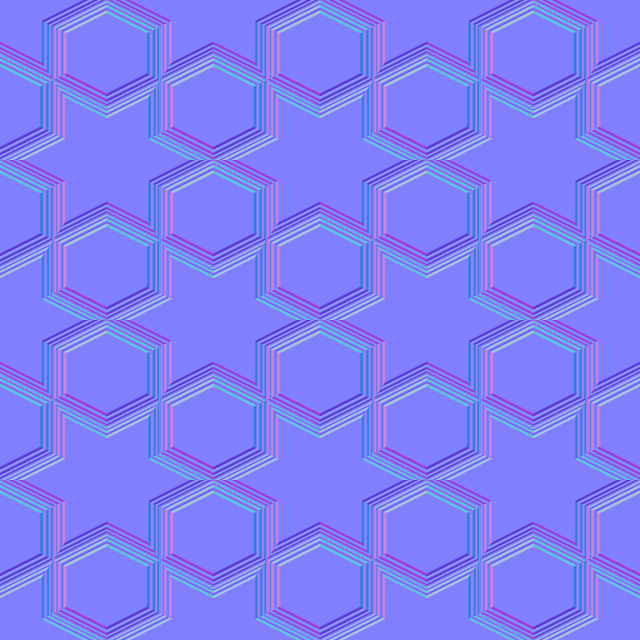
Write a Shadertoy shader that draws this texture map.

```glsl
// Stretched hexagon metric: 1.0 on an outline with half width and half height 1
float hexRadius(vec2 p) {
    p = abs(p);
    return max(p.x, p.y + 0.5 * p.x);
}

// Unit normal of the hexagon side that faces p
vec2 hexSideNormal(vec2 p) {
    vec2 a = abs(p);
    vec2 n = a.x > a.y + 0.5 * a.x ? vec2(1.0, 0.0) : normalize(vec2(0.5, 1.0));
    return n * vec2(p.x < 0.0 ? -1.0 : 1.0, p.y < 0.0 ? -1.0 : 1.0);
}

// Soft-edged bar between two positions
float bar(float x, float start, float end) {
    return smoothstep(start - 0.14, start + 0.14, x) - smoothstep(end - 0.14, end + 0.14, x);
}

// Downhill slope away from the crest: three steps, spaced wider outwards, each with a raised lip
float terraceSlope(float crestDistance, float bandWidth) {
    float t = 3.0 * pow(crestDistance / bandWidth, 0.7);
    float f = fract(t);
    float slope = 0.85 * bar(f, 0.44, 0.86) - 0.5 * bar(f, 0.14, 0.34);
    return slope * step(t, 3.0);
}

vec3 surfaceNormal(vec2 p) {
    const vec2 cell = vec2(4.0, 6.0);
    float crestOffset = 10.0;
    vec2 outward = vec2(0.0);

    // Four hexagons per cell, touching at alternate corners
    for (int i = 0; i < 4; i++) {
        float side = i % 2 == 0 ? 1.0 : -1.0;
        vec2 center = i < 2 ? vec2(0.0, 2.0 * side) : vec2(2.0, side);
        vec2 local = mod(p - center + 0.5 * cell, cell) - 0.5 * cell;
        float offset = hexRadius(local) - 1.0;
        if (abs(offset) < abs(crestOffset)) {
            crestOffset = offset;
            outward = hexSideNormal(local);
        }
    }

    // The band reaches a little further into the hexagon than out of it
    float bandWidth = crestOffset < 0.0 ? 0.26 : 0.23;
    float slope = terraceSlope(abs(crestOffset), bandWidth) * sign(crestOffset);
    return normalize(vec3(outward * slope, 1.0));
}

void mainImage(out vec4 fragColor, in vec2 fragCoord) {
    const int grid = 4;
    vec3 normal = vec3(0.0);

    // Supersample the thin steps and mitred corners
    for (int y = 0; y < grid; y++) {
        for (int x = 0; x < grid; x++) {
            vec2 jitter = (vec2(x, y) + 0.5) / float(grid) - 0.5;
            vec2 uv = (fragCoord + jitter) / iResolution.xy;
            normal += surfaceNormal(uv * 12.0);   // 3 cells across, 2 down
        }
    }
    normal /= float(grid * grid);

    // Deepen the steep sides, then encode with the green axis pointing down
    normal.z = pow(normal.z, 1.5);
    fragColor = vec4(0.5 + 0.5 * normal * vec3(1.0, -1.0, 1.0), 1.0);
}
```
